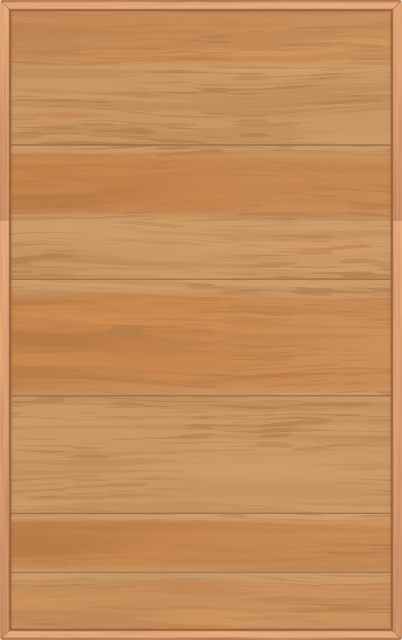
Write a WebGL 2 fragment shader that draws this texture.

```glsl
#version 300 es
precision highp float;

uniform vec2 u_resolution;
out vec4 outColor;

#define FRAME_WIDTH 0.0140
#define GROOVE_WIDTH 0.0035
#define SEAM_WIDTH 0.0011
#define CORNER_RADIUS 0.0045
#define FRAME_JOINT 0.655
#define GRAIN_STRENGTH 0.80
#define PALE_WOOD vec3(0.792, 0.604, 0.408)
#define WARM_WOOD vec3(0.786, 0.528, 0.305)
#define GRAIN_WOOD vec3(0.680, 0.468, 0.285)
#define FRAME_LIGHT vec3(0.905, 0.675, 0.490)
#define FRAME_DARK vec3(0.610, 0.380, 0.240)

const int BOARDS = 8;
// Board edges from bottom to top, with the warmth and upper seam of each board
const float EDGES[9] = float[](0.0, 0.1055, 0.198, 0.3815, 0.5638, 0.655, 0.7734, 0.892, 1.0);
const float WARMTH[8] = float[](0.45, 0.95, 0.05, 1.0, 0.05, 1.0, 0.03, 0.6);
const float SEAMS[8] = float[](0.6, 0.75, 0.75, 0.75, 0.0, 0.85, 0.0, 0.0);

float hash(vec2 p) {
    vec3 q = fract(p.xyx * vec3(0.1031, 0.1030, 0.0973));
    q += dot(q, q.yzx + 33.33);
    return fract((q.x + q.y) * q.z);
}

float noise(vec2 p) {
    vec2 i = floor(p), f = fract(p);
    f = f * f * (3.0 - 2.0 * f);
    return mix(mix(hash(i), hash(i + vec2(1, 0)), f.x),
               mix(hash(i + vec2(0, 1)), hash(i + vec2(1, 1)), f.x), f.y);
}

float fbm(vec2 p) {
    float sum = 0.0, amp = 0.5;
    for (int i = 0; i < 4; i++) {
        sum += amp * noise(p);
        p = p * 2.03 + 17.3;
        amp *= 0.5;
    }
    return sum;
}

// Long wavy streaks, short pores and rare thin orange veins
vec3 addGrain(vec3 base, vec2 p, float seed) {
    vec2 q = p + vec2(seed * 3.7, seed * 1.9);
    q.y += 0.020 * (noise(q * vec2(3.5, 8.0)) - 0.5) + 0.003 * noise(q * vec2(14.0, 40.0));
    float broad = fbm(q * vec2(2.0, 30.0));
    float streak = smoothstep(0.49, 0.58, fbm(q * vec2(4.0, 125.0) + 40.0));
    float pores = smoothstep(0.58, 0.74, noise(q * vec2(17.0, 320.0)))
                * smoothstep(0.35, 0.65, noise(q * vec2(4.0, 34.0) + 9.0));
    float vein = smoothstep(0.84, 0.94, noise(q * vec2(3.0, 210.0) + 71.0));
    vec3 c = base * (0.955 + 0.10 * broad);
    c = mix(c, GRAIN_WOOD, GRAIN_STRENGTH * (0.32 * streak + 0.48 * pores));
    return mix(c, vec3(0.80, 0.50, 0.27), 0.40 * vein);
}

vec3 boards(vec2 p, float width, float px) {
    int id = 0;
    float seam = 0.0;
    for (int i = 0; i < BOARDS; i++) {
        if (p.y >= EDGES[i]) id = i;
        float d = abs(p.y - EDGES[i + 1]) - 0.5 * SEAM_WIDTH;
        seam = max(seam, SEAMS[i] * (1.0 - smoothstep(-0.5 * px, px, d)));
    }
    float t = (p.y - EDGES[id]) / (EDGES[id + 1] - EDGES[id]);
    t += 0.10 * (noise(vec2(p.x * 4.0, p.y * 45.0)) - 0.5);
    float band = smoothstep(-0.04, 0.17, t) * (1.0 - smoothstep(0.77, 0.93, t));
    float fade = mix(1.0, 0.65, smoothstep(0.3, 1.0, p.x / width));
    float tint = 0.05 + 0.95 * WARMTH[id] * band * fade;
    // Darker heartwood toward the left of the warm boards
    float heart = band * WARMTH[id] * (1.0 - smoothstep(0.1, 0.6, p.x / width));
    heart *= smoothstep(0.40, 0.62, fbm(p * vec2(3.0, 55.0) + 5.0));
    vec3 wood = mix(PALE_WOOD, WARM_WOOD, tint) * (1.0 - 0.07 * heart);
    vec3 c = addGrain(wood, p, float(id) + 1.0);
    return mix(c, vec3(0.54, 0.37, 0.23), seam);
}

// Bevelled rails with grain along their length; the sides are two lengths each
vec3 frame(vec2 p, vec2 edge) {
    bool side = edge.x < edge.y;
    float depth = min(edge.x, edge.y) / FRAME_WIDTH;
    vec2 along = side ? p.yx : p;
    float fiber = fbm(along * vec2(9.0, 420.0));
    float start = p.y < FRAME_JOINT ? FRAME_JOINT : 1.0;
    float span = p.y < FRAME_JOINT ? FRAME_JOINT : 1.0 - FRAME_JOINT;
    float shade = side ? 0.04 + 0.36 * (start - p.y) / span
                       : 0.04 + 0.60 * (1.0 - smoothstep(0.1, 0.4, depth));
    shade += 0.45 * (fiber - 0.45);
    return mix(FRAME_LIGHT, FRAME_DARK, clamp(shade, 0.0, 1.0));
}

void main() {
    float px = 1.0 / u_resolution.y;
    vec2 p = gl_FragCoord.xy * px;
    vec2 size = vec2(u_resolution.x * px, 1.0);
    vec2 edge = min(p, size - p);
    float inset = min(edge.x, edge.y);

    vec3 c = boards(p, size.x, px);
    // Groove and its soft shadow
    float inner = FRAME_WIDTH + GROOVE_WIDTH;
    c *= 1.0 - 0.06 * exp(-max(inset - inner, 0.0) / 0.002);
    c = mix(FRAME_DARK, c, smoothstep(inner - px, inner + px, inset));
    c = mix(frame(p, edge), c, smoothstep(FRAME_WIDTH - px, FRAME_WIDTH + px, inset));
    // Mitred corners
    float mitre = (1.0 - smoothstep(0.0, 1.5 * px, abs(edge.x - edge.y))) * step(inset, FRAME_WIDTH);
    c = mix(c, FRAME_DARK, 0.5 * mitre);
    // Rounded outer corners
    float outside = length(max(CORNER_RADIUS - edge, 0.0)) - CORNER_RADIUS;
    c = mix(c, vec3(0.93), smoothstep(-0.5 * px, 0.5 * px, outside));
    outColor = vec4(c, 1.0);
}
```
